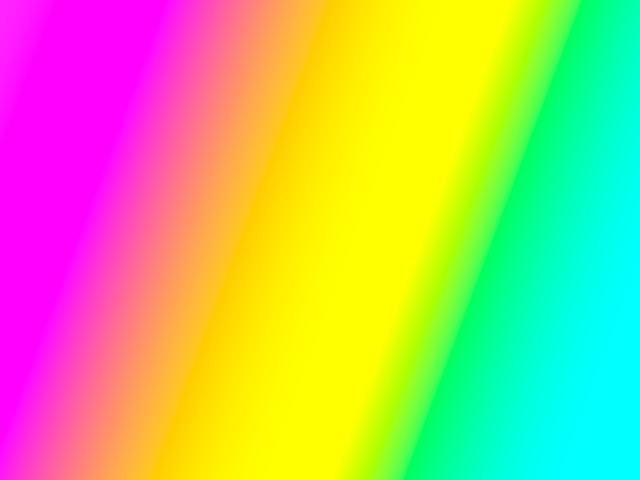
This background is drawn by a Shadertoy shader. Its source:

```glsl
#define SLANT 0.279
#define MAGENTA_END -0.011
#define ORANGE_EDGE 0.237
#define YELLOW_START 0.43
#define YELLOW_END 0.519
#define GREEN_EDGE 0.631
#define CYAN_RISE 0.56
#define CYAN_FULL 0.9
#define CORNER_START -0.28
#define CORNER_END -0.19
#define CORNER_GLOW 0.014
#define GAMMA 2.2

// Falls from 1 to 0 between two positions; straightness flattens the cubic curve.
float fallOff(float from, float to, float straightness, float s) {
    float a = 1.0 - clamp((s - from) / (to - from), 0.0, 1.0);
    return a * mix(a * a, 1.0, straightness);
}

// Linear-light colour at a position across the slanted bands.
vec3 bandColor(float s) {
    float red = fallOff(YELLOW_END, GREEN_EDGE, 0.75, s);

    // Green fills the warm bands and faintly lightens the magenta corner.
    float green = smoothstep(MAGENTA_END - 0.009, YELLOW_START, s);
    green += CORNER_GLOW * (1.0 - smoothstep(CORNER_START, CORNER_END, s));

    // Blue leaves at the orange edge and returns toward cyan.
    float magentaBlue = fallOff(MAGENTA_END, ORANGE_EDGE, 0.25, s);
    float cyanBlue = mix(-0.007, 1.0, smoothstep(CYAN_RISE, CYAN_FULL, s));

    return vec3(red, green, max(magentaBlue, cyanBlue));
}

void mainImage(out vec4 fragColor, in vec2 fragCoord) {
    vec2 uv = fragCoord / iResolution.xy;
    float across = uv.x - SLANT * uv.y;

    // Encode for display.
    vec3 color = clamp(bandColor(across), 0.0, 1.0);
    fragColor = vec4(pow(color, vec3(1.0 / GAMMA)), 1.0);
}
```
